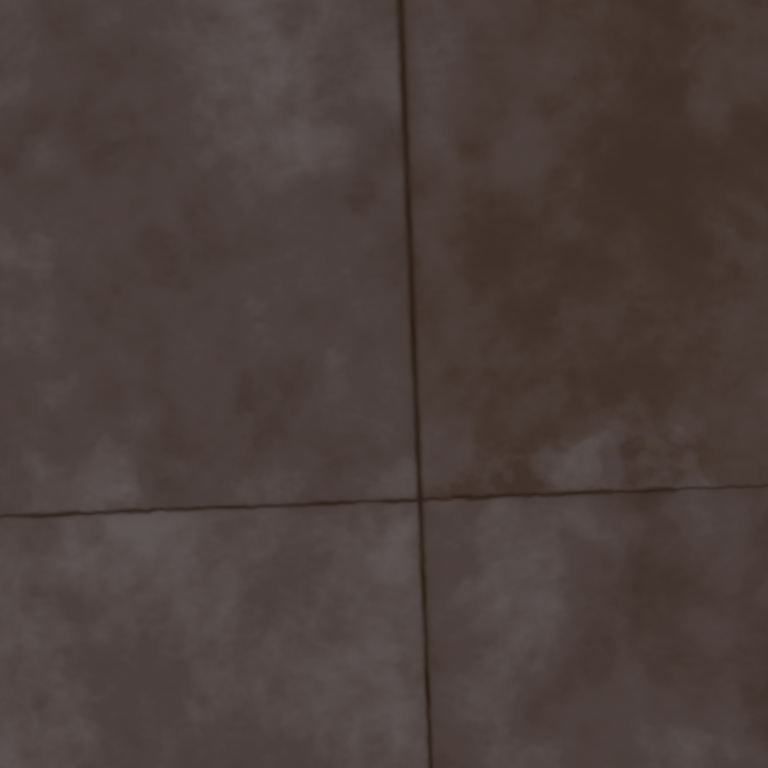
Write a WebGL 1 fragment shader that draws this texture.

```glsl
precision highp float;
// Large, slightly tilted stone tiles meeting at thin, ragged, dark joints.
// Each tile has its own warmth; layered soft cellular noise adds clouds,
// vertical stains and pale mineral bloom above the horizontal joints.

uniform vec2 u_resolution;

const float TILE_SIZE = 0.72;
const vec2 JOINT_ORIGIN = vec2(0.561, 0.327);
const vec2 TILT = vec2(-0.040, 0.041);

const vec3 DARK_BROWN = vec3(0.240, 0.190, 0.168);
const vec3 MID_TAUPE = vec3(0.300, 0.252, 0.243);
const vec3 PALE_GREY = vec3(0.366, 0.332, 0.330);
const vec3 JOINT_BROWN = vec3(0.165, 0.112, 0.080);
const vec3 RUST_TINT = vec3(0.008, 0.001, -0.008);

vec3 hash3(vec2 p) {
  vec3 h = fract(p.xyx * vec3(0.1031, 0.1030, 0.0973));
  h += dot(h, h.yxz + 33.33);
  return fract((h.xxy + h.yzz) * h.zyx);
}

// Cellular noise with values blended smoothly between jittered points
float softCells(vec2 p) {
  vec2 cell = floor(p);
  float total = 0.0;
  float weights = 0.0;
  for (int j = -1; j <= 1; j++) {
    for (int i = -1; i <= 1; i++) {
      vec2 neighbour = cell + vec2(float(i), float(j));
      vec3 h = hash3(neighbour + 200.0);
      vec2 offset = neighbour + 0.15 + 0.7 * h.xy - p;
      float weight = exp(-5.0 * dot(offset, offset));
      total += weight * h.z;
      weights += weight;
    }
  }
  return total / weights;
}

// Rotated octaves of soft cells, about 0.5 on average
float clouds(vec2 p) {
  float sum = 0.0;
  float amplitude = 0.5;
  for (int i = 0; i < 5; i++) {
    sum += amplitude * softCells(p);
    p = mat2(1.6, 1.2, -1.2, 1.6) * p + 7.3;
    amplitude *= 0.52;
  }
  return sum;
}

// Soft groove profile, never thinner than a pixel
float groove(float dist, float halfWidth, float pixel) {
  float x = dist / max(halfWidth, pixel);
  return exp(-x * x);
}

// Dark to pale stone ramp
vec3 stoneColor(float tone) {
  vec3 lower = mix(DARK_BROWN, MID_TAUPE, smoothstep(-0.25, 0.55, tone));
  return mix(lower, PALE_GREY, clamp(tone * 2.0 - 1.0, 0.0, 1.0));
}

// Tone of the stone at p, for a tile of given warmth and height above its joint
float stoneTone(vec2 p, float warmth, float height) {
  vec2 warped = p + 0.012 * sin(p.yx * 17.0 + 2.0 * sin(p * 9.0));
  float broad = clouds(warped * 4.5) - 0.5;
  float blotches = clouds(warped * 16.0 + 40.0) - 0.5;
  float wisps = clouds(p * vec2(36.0, 30.0) + 70.0) - 0.5;
  float streaks = softCells(p * vec2(17.0, 4.0) + 90.0) - 0.5;
  float grain = softCells(p * vec2(80.0, 125.0)) - 0.5;

  float tone = 0.65 - 0.42 * warmth;
  tone += 0.9 * broad + 0.62 * blotches + 0.26 * wisps + 0.08 * grain;
  tone += 0.4 * streaks * warmth * smoothstep(0.2, 0.6, height);

  // Pale bloom gathers in ragged patches near the lower edge
  float ragged = height + 0.3 * (clouds(p * 9.0 + 15.0) - 0.5);
  float patches = smoothstep(0.36, 0.60, clouds(p * 13.0 + 61.0));
  float bloom = patches * (1.0 - smoothstep(0.06, 0.24, ragged));
  return tone + bloom * mix(0.12, 0.52, warmth);
}

void main() {
  vec2 uv = gl_FragCoord.xy / u_resolution;
  float pixel = 1.0 / min(u_resolution.x, u_resolution.y);

  // Tilted tile grid
  vec2 p = uv - JOINT_ORIGIN - TILT * uv.yx;
  vec2 grid = p / TILE_SIZE;
  vec2 tile = floor(grid);
  float height = fract(grid.y);
  float warmth = 0.5 + 0.5 * cos(dot(tile, vec2(1.9, 1.4)));

  // Mottled stone
  vec2 stonePoint = p + tile * vec2(3.7, 5.3);
  float tone = stoneTone(stonePoint, warmth, height);
  vec3 color = stoneColor(tone);
  color += RUST_TINT * warmth * warmth * (1.0 - smoothstep(0.1, 0.6, tone));

  // Joints: chipped edges, the vertical one deeper and wider upward
  float chips = softCells(uv * 75.0 + 30.0) - 0.5;
  float wear = softCells(uv * 24.0);
  vec2 joint = grid + chips * vec2(0.0016, 0.0040);
  vec2 dist = abs(fract(joint + 0.5) - 0.5) * TILE_SIZE;
  float vertical = groove(dist.x, mix(0.0034, 0.0052, uv.y), pixel);
  float horizontal = groove(dist.y, mix(0.0024, 0.0036, wear), pixel);
  float halo = 0.35 * exp(-dist.x * 110.0) + 0.15 * exp(-dist.y * 120.0);
  color = mix(color, DARK_BROWN, halo);
  color = mix(color, JOINT_BROWN, horizontal * mix(0.35, 0.80, wear));
  color = mix(color, JOINT_BROWN, vertical * mix(0.60, 0.95, wear));

  gl_FragColor = vec4(color, 1.0);
}
```
